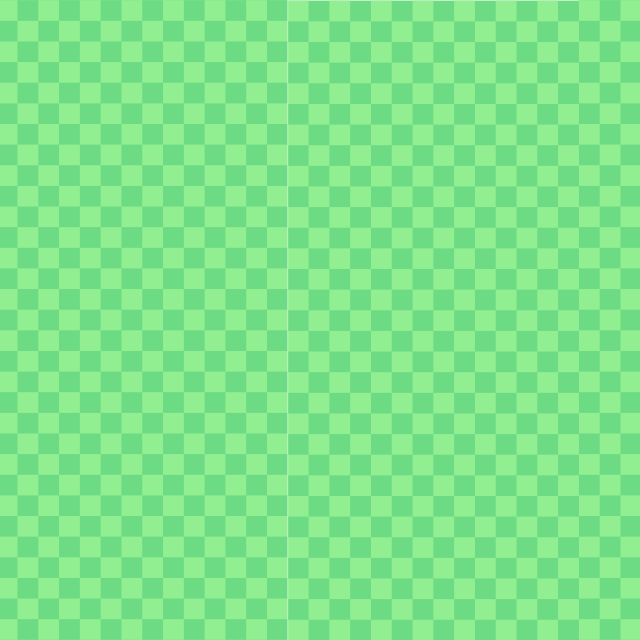
A WebGL 1 fragment shader for this pattern:

```glsl
precision highp float;
// Two-tone green checkerboard laid in wide sheets, with hairline gaps around the middle sheet.

uniform vec2 u_resolution;

// Smoothed square wave: +1 on even cells, -1 on odd cells.
vec2 squareWave(vec2 cell, vec2 pixelsPerCell) {
  vec2 edgeDistance = 0.5 - abs(fract(cell) - 0.5);
  vec2 parity = 1.0 - 2.0 * mod(floor(cell), 2.0);
  return parity * clamp(edgeDistance * pixelsPerCell * 2.0, 0.0, 1.0);
}

// Share of a pixel centred on x that lies between lo and hi.
float coverage(float x, float lo, float hi, float pixel) {
  return max(0.0, min(hi, x + 0.5 * pixel) - max(lo, x - 0.5 * pixel)) / pixel;
}

void main() {
  vec2 pixel = 1.0 / u_resolution;
  vec2 p = gl_FragCoord.xy * pixel;
  p.y = 1.0 - p.y;

  // The middle sheet sits slightly lower than its neighbours.
  float middleSheet = coverage(p.x, 0.4499, 0.9043, pixel.x);
  float drop = 0.0009 * step(0.5, middleSheet);

  // Checks
  vec2 cellSize = vec2(0.03249, 0.03224);
  vec2 cell = (p - vec2(0.0273, 0.0003 + drop)) / cellSize;
  vec2 wave = squareWave(cell, cellSize * u_resolution);
  float dark = 0.5 + 0.5 * wave.x * wave.y;
  vec3 color = mix(vec3(0.569, 0.937, 0.569), vec3(0.427, 0.855, 0.518), dark);

  // Pale gaps: left seam and top edge of the middle sheet
  float seam = coverage(p.x, 0.4493, 0.4502, pixel.x);
  float topGap = middleSheet * coverage(p.y, 0.0, 0.0009, pixel.y);
  color = mix(color, vec3(0.92, 0.98, 0.92), max(seam, topGap));

  gl_FragColor = vec4(color, 1.0);
}
```
